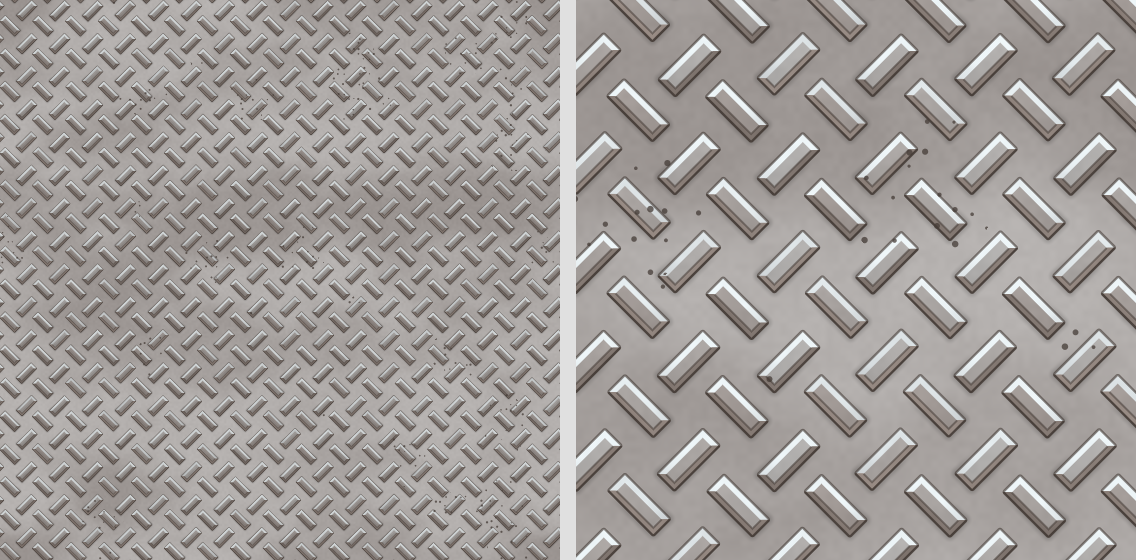
Left: the whole. Right: its middle third, enlarged.
A WebGL 1 fragment shader for this texture:

```glsl
precision highp float;
// Steel tread plate: raised bevelled bars in alternating diagonals on smudged, speckled metal.

uniform vec2 u_resolution;

const float REPEATS = 17.0;                    // pairs of bars across and down
const vec2 RISING_CENTRE = vec2(0.81, 0.68);   // bar centres, in cell units
const vec2 FALLING_CENTRE = vec2(0.30, 0.22);
const vec2 BAR_HALF = vec2(0.325, 0.122);      // half length, half width
const float LIT_BEVEL = 0.066;
const float SHADE_BEVEL = 0.058;
const float OUTLINE = 0.012;                   // half width of the dark rim
const float RIDGE = 0.010;
const float JITTER = 0.018;
const float SPECK_GRID = 110.0;

const vec3 STEEL_DARK = vec3(0.605, 0.580, 0.568);
const vec3 STEEL_LIGHT = vec3(0.715, 0.700, 0.692);
const vec3 FACE_WARM = vec3(0.625, 0.595, 0.580);
const vec3 FACE_COOL = vec3(0.695, 0.690, 0.685);
const vec3 HIGHLIGHT = vec3(0.930, 0.960, 0.970);
const vec3 GLOSS_DULL = vec3(0.790, 0.810, 0.820);
const vec3 BEVEL_SHADE = vec3(0.540, 0.495, 0.470);
const vec3 RIM = vec3(0.270, 0.235, 0.215);

float hash(vec2 p) {
    vec3 q = fract(vec3(p.xyx) * 0.1031);
    q += dot(q, q.yzx + 33.33);
    return fract((q.x + q.y) * q.z);
}

// Value noise that wraps after a whole period of lattice points
float noise(vec2 uv, vec2 period, float seed) {
    vec2 p = uv * period;
    vec2 i = floor(p);
    vec2 f = fract(p);
    f = f * f * (3.0 - 2.0 * f);
    vec2 a = mod(i, period) + seed;
    vec2 b = mod(i + 1.0, period) + seed;
    return mix(mix(hash(a), hash(vec2(b.x, a.y)), f.x),
               mix(hash(vec2(a.x, b.y)), hash(b), f.x), f.y);
}

float clouds(vec2 uv) {
    float sum = 0.0;
    float weight = 0.5;
    vec2 period = vec2(5.0, 8.0);
    for (int i = 0; i < 4; i++) {
        sum += weight * noise(uv, period, 17.0 * float(i));
        period *= 2.0;
        weight *= 0.5;
    }
    return sum / 0.9375;
}

// Antialiased coverage of a signed distance, positive inside
float cover(float d, float px) {
    return clamp(d / px + 0.5, 0.0, 1.0);
}

// Lays one family of bars over the plate; lean is 1 for rising, -1 for falling
vec3 drawBar(vec3 plate, vec2 cell, vec2 centre, float lean, float px) {
    vec2 p = cell - centre + 0.5;
    vec2 id = mod(floor(p), REPEATS) + 50.0 * (lean + 2.0);
    vec2 random = vec2(hash(id), hash(id + 31.7));
    p = fract(p) - 0.5 - (random - 0.5) * JITTER;
    p.x *= lean;

    // Local frame: x runs up the bar, y points to its lit long side
    vec2 q = vec2(p.x + p.y, p.y - p.x) * 0.70711;
    vec2 upper = BAR_HALF - q;
    vec2 lower = BAR_HALF + q;
    float lit = min(upper.x, upper.y);
    float shade = min(lower.x, lower.y);
    float corner = length(max(abs(q) - BAR_HALF + 0.018, 0.0));
    float edge = min(min(lit, shade), 0.018 - corner);

    // Flat top and bevels
    float tone = clamp(0.28 + 0.2 * lean + 0.7 * (random.x - 0.35), 0.0, 1.0);
    vec3 bar = mix(FACE_WARM, FACE_COOL, tone) + 0.10 * q.x;
    vec3 shadeColor = BEVEL_SHADE * (1.0 + 0.2 * (random.y - 0.5));
    bar = mix(bar, shadeColor, cover(SHADE_BEVEL - shade, px));
    float ridge = cover(RIDGE - abs(shade - SHADE_BEVEL), px) * cover(lit - LIT_BEVEL, px);
    bar = mix(bar, RIM, 0.55 * ridge);
    float wear = smoothstep(0.55, 1.0, random.y) * 0.5 + smoothstep(0.0, -0.32, q.x) * 0.45;
    vec3 gloss = mix(HIGHLIGHT, GLOSS_DULL, wear);
    bar = mix(bar, gloss, cover(LIT_BEVEL - lit, px) * cover(shade - lit, px));

    // Contact shadow, body and dark rim
    float contact = smoothstep(-0.07, 0.0, edge) * smoothstep(0.12, -0.12, p.y);
    vec3 color = mix(plate * (1.0 - 0.16 * contact), bar, cover(edge, px));
    float rimStrength = mix(0.62, 0.92, cover(lit - shade, px));
    return mix(color, RIM, rimStrength * cover(OUTLINE - abs(edge), px));
}

// Fine dark pits, gathered in a few patches
float specks(vec2 uv, float px) {
    vec2 g = uv * SPECK_GRID;
    vec2 id = mod(floor(g), SPECK_GRID);
    vec2 offset = 0.3 + 0.4 * vec2(hash(id + 211.0), hash(id + 347.0));
    float patchMask = smoothstep(0.62, 0.88, noise(uv, vec2(11.0), 73.0));
    float present = step(1.0 - 0.22 * patchMask, hash(id + 129.0));
    float radius = mix(0.10, 0.22, hash(id + 401.0));
    return present * cover(radius - length(fract(g) - offset), px);
}

void main() {
    vec2 uv = gl_FragCoord.xy / u_resolution;
    float pixel = 1.0 / min(u_resolution.x, u_resolution.y);
    float px = REPEATS * pixel;
    vec2 cell = uv * REPEATS;

    // Smudged plate
    float smudge = smoothstep(0.22, 0.78, clouds(uv));
    vec3 color = mix(STEEL_DARK, STEEL_LIGHT, smudge);

    color = drawBar(color, cell, RISING_CENTRE, 1.0, px);
    color = drawBar(color, cell, FALLING_CENTRE, -1.0, px);

    // Wear and grain over everything
    color = mix(color, RIM, 0.75 * specks(uv, SPECK_GRID * pixel));
    color += 0.022 * (noise(uv, vec2(256.0), 9.0) - 0.5);
    gl_FragColor = vec4(clamp(color, 0.0, 1.0), 1.0);
}
```
